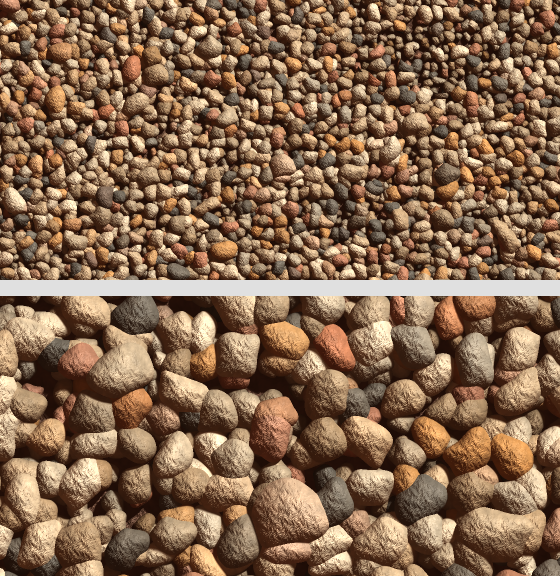
Top, the full canvas; bottom, a detail of the centre.
A Shadertoy shader for this texture:

```glsl
// Sunlit bed of small rounded pebbles in tan, cream, ochre, pink and slate.

#define GRAIN 0.057                 // cell of the common stones, canvas heights
#define LAYER_RISE 0.007            // lift from one stone layer to the next
#define DOME 0.42                   // stone thickness relative to its cell
#define SUN normalize(vec3(0.52, 0.62, 0.62))
#define SUNLIGHT vec3(1.10, 1.07, 1.02)
#define SHADE vec3(0.29, 0.17, 0.105)
#define SHADOW_REACH 0.034
#define ROUGHNESS 0.0011
#define FINE_PATCH vec2(1.53, 0.83) // centre of the finer gravel

const float LAYER_SIZE[4] = float[4](0.55, 0.82, 1.0, 1.5);
const float LAYER_FILL[4] = float[4](1.0, 0.92, 0.88, 0.12);

struct Stone { float height; float base; float size; vec2 centre; vec4 seed; };

vec4 hash4(vec2 p) {
    vec4 h = fract(p.xyxy * vec4(0.1031, 0.1030, 0.0973, 0.1099));
    h += dot(h, h.wzxy + 33.33);
    return fract((h.xxyz + h.yzzw) * h.zywx);
}

// Layered, turned sines: mottling and surface grain
float grain(vec2 p) {
    float sum = 0.0, amp = 0.5;
    for (int i = 0; i < 5; i++) {
        p = mat2(0.8, 0.6, -0.6, 0.8) * p * 1.85 + sum;
        sum += amp * sin(p.x + 1.3 * sin(p.y)) * cos(p.y);
        amp *= 0.72;
    }
    return sum;
}

// Lumpy, turned superellipse: 1 at the crown, 0 at the outline
float stoneProfile(vec2 p, vec4 seed) {
    float turn = 6.2832 * seed.x, c = cos(turn), s = sin(turn);
    p = mat2(c, s, -s, c) * p;
    p /= mix(vec2(0.42, 0.34), vec2(0.60, 0.48), seed.yz);
    p += 0.11 * sin(p.yx * vec2(2.4, 3.1) + seed.wx * 30.0);
    float power = mix(2.0, 3.3, seed.w);
    vec2 q = pow(abs(p) + 1e-4, vec2(power));
    return 1.0 - pow(q.x + q.y, 2.0 / power);
}

float domeHeight(vec2 p, Stone st) {
    float profile = stoneProfile((p - st.centre) / st.size, st.seed);
    return st.base + DOME * st.size * sqrt(max(profile, 0.0));
}

// Highest stone over a point, across all layers
Stone topStone(vec2 p) {
    Stone top = Stone(-0.01, -0.01, GRAIN, p, vec4(0.5));
    vec2 away = (p - FINE_PATCH) * vec2(1.0, 1.5);
    float patchy = 0.75 * exp(-dot(away, away) * 22.0);
    for (int layer = 0; layer < 4; layer++) {
        float size = GRAIN * LAYER_SIZE[layer];
        vec2 cell = floor(p / size);
        for (int k = 0; k < 9; k++) {
            vec2 id = cell + vec2(k % 3 - 1, k / 3 - 1);
            vec4 place = hash4(id + 71.0 * float(layer) + 5.0);
            float fill = LAYER_FILL[layer] - (layer > 0 ? patchy : 0.0);
            vec2 centre = (id + 0.5 + 0.62 * (place.xy - 0.5)) * size;
            vec2 offset = (p - centre) / size;
            if (place.z > fill || dot(offset, offset) > 0.55) continue;
            vec4 seed = hash4(id * 1.7 + 37.0 * float(layer) + 131.0);
            float base = LAYER_RISE * (float(layer) + 1.1 * place.w);
            Stone st = Stone(0.0, base, size, centre, seed);
            if (stoneProfile(offset, seed) <= 0.0) continue;
            st.height = domeHeight(p, st);
            if (st.height > top.height) top = st;
        }
    }
    return top;
}

vec3 stoneColour(vec4 seed) {
    vec4 pick = hash4(seed.xy * 517.0 + seed.zw * 291.0);
    vec3 colour = mix(vec3(0.73, 0.61, 0.47), vec3(0.92, 0.85, 0.74), pick.x);
    colour = mix(colour, vec3(0.84, 0.58, 0.32), 0.8 * smoothstep(0.74, 1.0, pick.y));
    colour = mix(colour, vec3(0.77, 0.49, 0.38), 0.8 * smoothstep(0.78, 0.98, pick.z));
    colour = mix(colour, vec3(0.43, 0.41, 0.38), 0.9 * smoothstep(0.80, 0.96, pick.w));
    return colour * mix(0.86, 1.08, seed.y);
}

vec3 render(vec2 p) {
    Stone st = topStone(p);
    float mottle = grain(p * 75.0 + st.seed.xy * 40.0);

    // Dome slope, stone tilt and fine bumps give the normal
    vec2 e = vec2(0.0012, 0.0);
    vec2 slope = vec2(domeHeight(p + e.xy, st) - domeHeight(p - e.xy, st),
                      domeHeight(p + e.yx, st) - domeHeight(p - e.yx, st)) / (2.0 * e.x);
    vec2 bump = vec2(grain((p + e.xy) * 130.0), grain((p + e.yx) * 130.0))
              - grain(p * 130.0);
    slope += ROUGHNESS * bump / e.x + 0.5 * (st.seed.zw - 0.5);
    vec3 normal = normalize(vec3(-slope, 1.0));

    // Soft shadow marched toward the sun
    float lit = 1.0;
    for (int i = 1; i <= 4; i++) {
        float t = SHADOW_REACH * float(i) / 4.0;
        float over = topStone(p + SUN.xy * t).height - st.height - SUN.z * t;
        lit = min(lit, 1.0 - smoothstep(0.0, 0.005, over));
    }
    float sun = clamp(1.2 * dot(normal, SUN), 0.0, 1.0) * lit;
    float depth = mix(0.55, 1.0, smoothstep(-0.004, 0.026, st.height));
    vec3 colour = stoneColour(st.seed) * (1.0 + 0.13 * mottle);
    float glint = 0.12 * lit * pow(max(dot(normal, normalize(SUN + vec3(0, 0, 1))), 0.0), 24.0);
    return colour * depth * mix(SHADE, SUNLIGHT, sun) + glint;
}

void mainImage(out vec4 fragColor, in vec2 fragCoord) {
    // Four samples smooth the outlines
    vec3 colour = vec3(0.0);
    for (int i = 0; i < 4; i++) {
        vec2 jitter = (vec2(i % 2, i / 2) - 0.5) * 0.5;
        colour += render((fragCoord + jitter) / iResolution.y);
    }
    fragColor = vec4(colour / 4.0, 1.0);
}
```
